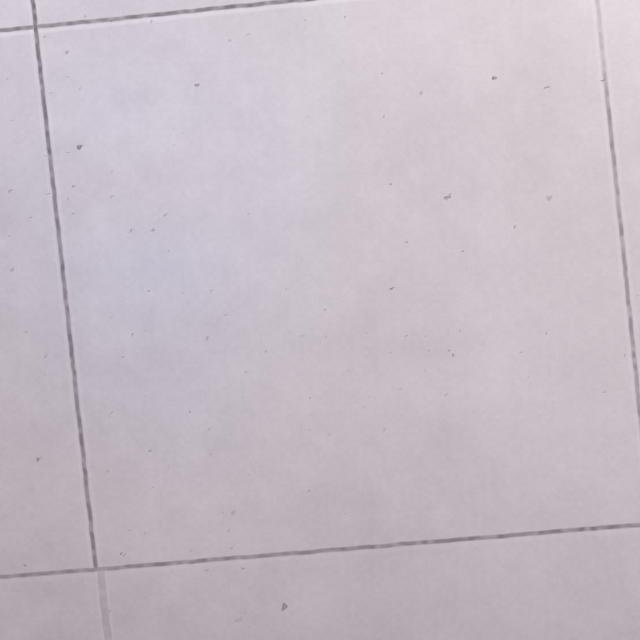
This texture is drawn by a Shadertoy shader. Its source:

```glsl
// Pale lilac stone floor tiles in slight perspective, with worn thin joints, stains and specks.

// Tile grid: origin of the joints, their slant, tile size and its change across the view
const vec2 GRID_ORIGIN = vec2(0.162, 0.098);
const vec2 GRID_SLANT = vec2(-0.111, 0.082);
const vec2 TILE_SIZE = vec2(0.875, 0.854);
const vec2 TILE_GROWTH = vec2(0.007, 0.021);

// Joints
const float JOINT_HALF_WIDTH = 0.0031;
const float JOINT_WOBBLE = 0.0012;
const float JOINT_BLUR = 0.0018;
const float LIP_OFFSET = 0.0075;
const float LIP_LIGHT = 0.045;
const vec3 JOINT_COLOR = vec3(0.50, 0.46, 0.50);

// Stone colours at the four corners of the light falloff
const vec3 TOP_LEFT = vec3(0.825, 0.795, 0.835);
const vec3 TOP_RIGHT = vec3(0.885, 0.845, 0.865);
const vec3 LOW_LEFT = vec3(0.695, 0.655, 0.685);
const vec3 LOW_RIGHT = vec3(0.725, 0.685, 0.715);
const vec3 BLUE_TINT = vec3(-0.012, 0.0, 0.020);

// Wear
const float STAIN_AMOUNT = 0.06;
const float MOTTLE_AMOUNT = 0.035;
const float GRAIN_AMOUNT = 0.028;
const float SPECK_CELLS = 12.0;
const float SPECK_CHANCE = 0.28;
const float SPECK_BLUR = 0.0016;
const vec3 SPECK_COLOR = vec3(0.52, 0.48, 0.52);

float hash(vec2 p) {
    return fract(sin(dot(p, vec2(127.1, 311.7))) * 43758.5453);
}

float noise(vec2 p) {
    vec2 i = floor(p), f = fract(p);
    f = f * f * (3.0 - 2.0 * f);
    return mix(mix(hash(i), hash(i + vec2(1, 0)), f.x),
               mix(hash(i + vec2(0, 1)), hash(i + vec2(1, 1)), f.x), f.y);
}

float fbm(vec2 p) {
    float sum = 0.0, amplitude = 0.5;
    for (int i = 0; i < 5; i++) {
        sum += amplitude * noise(p);
        p = mat2(1.6, 1.2, -1.2, 1.6) * p + 7.3;
        amplitude *= 0.5;
    }
    return sum;
}

// Tile coordinates: joints lie on whole numbers
vec2 tileCoord(vec2 p) {
    return (p - GRID_ORIGIN - GRID_SLANT * p.yx) / (TILE_SIZE + TILE_GROWTH * p.yx);
}

// Soft-edged band around zero distance
float band(float d, float halfWidth, float blur) {
    return 1.0 - smoothstep(halfWidth - blur, halfWidth + blur, abs(d));
}

// One layer of small chips, at most one in each cell and more of them in worn patches
float specks(vec2 p, float cells, float maxSize, float blur) {
    vec2 cell = floor(p * cells);
    vec2 jitter = vec2(hash(cell + 3.1), hash(cell + 8.7));
    vec2 d = p - (cell + 0.25 + 0.5 * jitter) / cells;
    float angle = 0.2 + 0.9 * hash(cell + 5.9);
    d = mat2(cos(angle), -sin(angle), sin(angle), cos(angle)) * d;
    d += maxSize * (vec2(noise(p * 210.0), noise(p * 210.0 + 31.0)) - 0.5);
    float size = maxSize * mix(0.4, 1.0, pow(hash(cell + 1.7), 3.0));
    float shape = 1.0 - smoothstep(size - blur, size + blur, length(d * vec2(0.8, 1.5)));
    float worn = smoothstep(0.35, 0.75, noise(cell / cells * 5.0 + 17.0));
    float present = step(hash(cell + 12.3), SPECK_CHANCE * worn);
    return shape * present * mix(0.2, 0.8, hash(cell + 6.4));
}

void mainImage(out vec4 fragColor, in vec2 fragCoord) {
    vec2 p = fragCoord / iResolution.xy;
    float pixel = 1.0 / iResolution.y;

    // Light falloff and a cool patch on the left
    vec3 color = mix(mix(LOW_LEFT, LOW_RIGHT, p.x), mix(TOP_LEFT, TOP_RIGHT, p.x), p.y);
    vec2 cool = (p - vec2(0.25, 0.66)) / vec2(0.25, 0.30);
    color += BLUE_TINT * exp(-dot(cool, cool)) * (0.5 + noise(p * 7.0));

    // Broad stains, finer mottling (stronger on the left) and grain
    color += STAIN_AMOUNT * (fbm(p * 5.0) - 0.48);
    color += MOTTLE_AMOUNT * (1.2 - 0.5 * p.x) * (fbm(p * 26.0 + 20.0) - 0.48);
    float grain = 0.5 * noise(p * 140.0) + 0.5 * noise(p * 270.0 + 9.0);
    color += GRAIN_AMOUNT * (grain - 0.5);

    // Signed distances to the nearest upright (x) and level (y) joint
    vec2 tile = tileCoord(p);
    vec2 joint = round(tile);
    vec2 d = (tile - joint) * TILE_SIZE;
    vec2 wobble = vec2(noise(vec2(p.y * 70.0, 2.0)), noise(vec2(p.x * 70.0, 9.0)));
    d += JOINT_WOBBLE * (wobble - 0.5);

    // Joints fade to the right and top; the lower upright is a broad shallow groove
    float lowerRow = step(tile.y, 0.0);
    d.x -= 0.007 * lowerRow;
    vec2 strength = vec2(mix(0.85, 0.55, joint.x) * mix(1.0, 0.3, lowerRow),
                         mix(0.80, 0.75, joint.y));
    strength.x *= 1.0 - 0.6 * joint.x * smoothstep(0.8, 0.95, p.y);
    strength *= 0.55 + 0.75 * vec2(noise(p * 110.0), noise(p * 110.0 + 40.0));

    // Pale lips next to the joints, then the dark joints
    float lips = band(d.x - LIP_OFFSET, 0.002, 0.002) * 0.4
               + band(d.x + LIP_OFFSET, 0.002, 0.002) * 0.4
               + band(d.y + LIP_OFFSET, 0.003, 0.003) * (0.3 + 0.7 * joint.y);
    color += LIP_LIGHT * lips;
    float blur = max(JOINT_BLUR, pixel);
    float upright = band(d.x, JOINT_HALF_WIDTH * (1.0 + lowerRow), blur) * strength.x;
    float level = band(d.y, JOINT_HALF_WIDTH, blur) * strength.y;
    color = mix(color, JOINT_COLOR, clamp(max(upright, level), 0.0, 1.0));

    // A few larger chips and a scatter of tiny ones
    float speckBlur = max(SPECK_BLUR, pixel);
    float chips = max(specks(p, SPECK_CELLS, 0.0055, speckBlur),
                      0.6 * specks(p + 0.37, SPECK_CELLS * 2.7, 0.0032, speckBlur));
    color = mix(color, SPECK_COLOR, chips);
    fragColor = vec4(clamp(color, 0.0, 1.0), 1.0);
}
```
